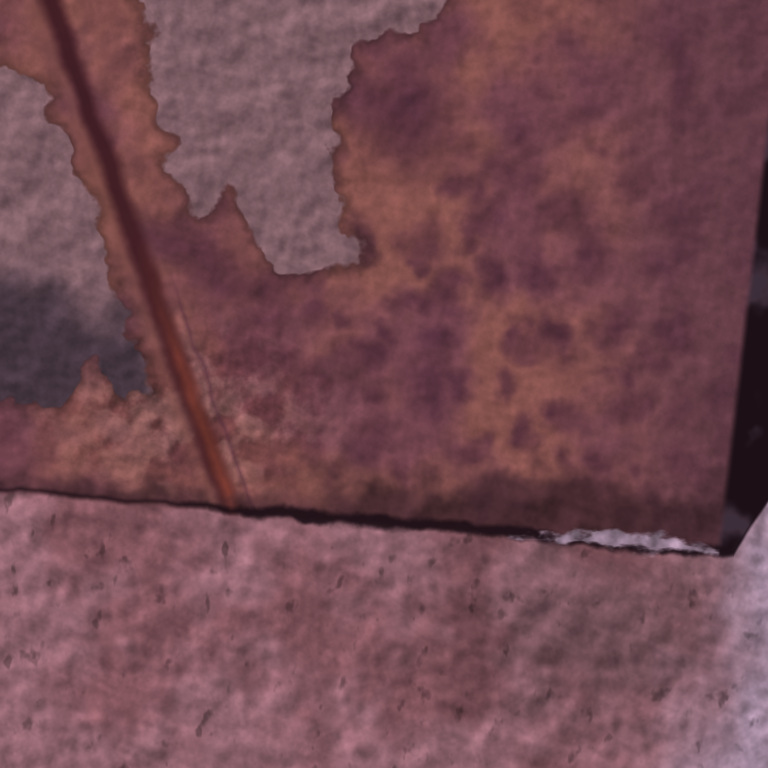
This texture is drawn by a WebGL 2 fragment shader. Its source:

```glsl
#version 300 es
precision highp float;

uniform vec2 u_resolution;
out vec4 fragColor;

const vec3 RUST = vec3(0.44, 0.26, 0.30);
const vec3 ORANGE = vec3(0.53, 0.325, 0.305);
const vec3 BLOTCH = vec3(0.30, 0.165, 0.225);
const vec3 PAINT = vec3(0.49, 0.365, 0.395);
const vec3 SOOT = vec3(0.27, 0.21, 0.25);
const vec3 STONE = vec3(0.56, 0.39, 0.43);
const vec3 LAVENDER = vec3(0.62, 0.52, 0.60);
const vec3 VOID = vec3(0.11, 0.06, 0.085);

float hash(vec2 p) {
    return fract(sin(dot(p, vec2(127.1, 311.7))) * 43758.5453);
}

float noise(vec2 p) {
    vec2 i = floor(p), f = fract(p);
    f = f * f * (3.0 - 2.0 * f);
    return mix(mix(hash(i), hash(i + vec2(1, 0)), f.x),
               mix(hash(i + vec2(0, 1)), hash(i + vec2(1, 1)), f.x), f.y);
}

float fbm(vec2 p) {
    float sum = 0.0, amp = 0.53;
    for (int i = 0; i < 4; i++) {
        sum += amp * noise(p);
        p = mat2(1.6, 1.2, -1.2, 1.6) * p + 7.3;
        amp *= 0.5;
    }
    return sum;
}

// Slope of the noise surface towards the light at upper left
float relief(vec2 p, float scale) {
    return fbm(p * scale) - fbm(p * scale + vec2(-0.25, 0.3));
}

// Soft round stains, one per jittered cell
float spots(vec2 p, float scale) {
    vec2 q = p * scale, cell = floor(q);
    float clear = 1.0;
    for (int y = -1; y <= 1; y++)
        for (int x = -1; x <= 1; x++) {
            vec2 c = cell + vec2(x, y);
            vec2 center = c + vec2(hash(c), hash(c + 19.7));
            float radius = mix(0.3, 0.85, hash(c + 41.3));
            clear *= 0.15 + 0.85 * smoothstep(radius * 0.1, radius, length(q - center));
        }
    return 1.0 - clear;
}

float taper(vec2 p, vec2 a, vec2 b, float ra, float rb) {
    vec2 ab = b - a;
    float h = clamp(dot(p - a, ab) / dot(ab, ab), 0.0, 1.0);
    return length(p - a - h * ab) - mix(ra, rb, h);
}

float inside(float d, float soft) {
    return 1.0 - smoothstep(-soft, soft, d);
}

float ribX(float y) { return 0.067 + 0.35 * (1.0 - y); }

float seamY(float x) {
    return 0.360 - 0.087 * x + 1.7 * max(x - 0.955, 0.0) + 0.01 * (fbm(vec2(x * 30.0, 3.0)) - 0.5);
}

float peelDistance(vec2 p) {
    float d = taper(p, vec2(0.32, 1.0), vec2(0.385, 0.70), 0.14, 0.05);
    d = min(d, taper(p, vec2(0.26, 0.93), vec2(0.268, 0.73), 0.075, 0.02));
    d = min(d, taper(p, vec2(0.39, 0.69), vec2(0.445, 0.675), 0.045, 0.018));
    d = min(d, taper(p, vec2(0.38, 1.0), vec2(0.575, 1.0), 0.09, 0.018));
    float left = max(p.x - ribX(p.y) + 0.042, p.y - 0.92 + p.x * 0.4);
    float hem = 0.475 + 0.055 * inside(abs(p.x - 0.125) - 0.018, 0.025);
    return min(d, max(left, hem - p.y));
}

vec3 rustPlate(vec2 p) {
    vec2 w = p + 0.06 * (vec2(fbm(p * 22.0), fbm(p * 22.0 + 31.0)) - 0.5);
    float warm = smoothstep(0.3, 0.65, fbm(p * 9.0 + 4.0));
    vec3 col = mix(RUST, ORANGE, warm * (1.0 - smoothstep(0.65, 1.0, p.x)));
    col = mix(col, vec3(0.36, 0.225, 0.265), 0.6 * smoothstep(0.72, 0.95, p.x));
    float zone = inside(length((p - vec2(0.61, 0.57)) * vec2(0.85, 1.0)) - 0.25, 0.13);
    float blotch = spots(w, 16.0) * (0.3 + 0.5 * zone) * (0.55 + 0.8 * fbm(p * 28.0));
    blotch = max(blotch, 0.85 * inside(length(w - vec2(0.52, 0.85)) - 0.06, 0.06));
    blotch = max(blotch, 0.7 * inside(taper(w, vec2(0.21, 0.69), vec2(0.34, 0.62), 0.03, 0.03), 0.035));
    blotch = max(blotch, 0.6 * inside(length((w - vec2(0.885, 0.90)) * vec2(1.8, 0.6)) - 0.04, 0.04));
    col = mix(col, BLOTCH, min(blotch, 0.9));
    // Paler, mottled foot of the rib
    float foot = inside(length((p - vec2(0.25, 0.46)) * vec2(0.6, 1.0)) - 0.09, 0.08);
    vec3 mottle = mix(vec3(0.33, 0.18, 0.20), vec3(0.55, 0.38, 0.38), smoothstep(0.35, 0.62, fbm(p * 34.0)));
    col = mix(col, mottle, foot * 0.65);
    return col * (1.0 + (0.3 + 0.45 * foot) * relief(p, 46.0)) * (0.88 + 0.24 * fbm(p * 60.0));
}

vec3 stoneLedge(vec2 p) {
    vec3 col = mix(STONE, vec3(0.47, 0.295, 0.32), 0.75 * smoothstep(0.35, 0.7, fbm(p * 10.0)));
    float shade = inside(length((p - vec2(0.78, 0.17)) * vec2(0.55, 1.0)) - 0.08, 0.13);
    col *= 1.0 - 0.27 * shade;
    float lit = smoothstep(-0.05, 0.1, p.x - 0.88 - 0.2 * p.y + 0.1 * (fbm(p * 14.0) - 0.5));
    col = mix(col, LAVENDER, lit);
    float pits = smoothstep(0.13, 0.3, -relief(p * vec2(1.2, 0.8) + 5.0, 30.0));
    return col * (1.0 + 0.75 * relief(p, 30.0)) * (1.0 - 0.3 * pits) * (0.9 + 0.2 * fbm(p * 75.0));
}

void main() {
    vec2 p = gl_FragCoord.xy / u_resolution;
    float soft = 1.5 / u_resolution.y;
    vec3 col = rustPlate(p);

    // Peeling paint with a dark, ragged rim
    float peel = peelDistance(p) + 0.075 * (fbm(p * 27.0) - 0.5);
    col *= 1.0 - 0.4 * inside(peel - 0.008, 0.022);
    float soot = inside(p.y - 0.64 + 0.3 * p.x + 0.09 * (fbm(p * 18.0) - 0.5), 0.05) * inside(p.x - 0.2, 0.03);
    vec3 paint = mix(PAINT, SOOT, soot) * (1.0 + 0.65 * relief(p, 36.0)) * (0.9 + 0.2 * fbm(p * 65.0));
    col = mix(col, paint, inside(peel, 0.003 + soft));

    // Slanted rib: dark groove, glowing rust crest, thin outer crease
    float rib = p.x - ribX(p.y) + 0.012 * (fbm(p * 25.0) - 0.5);
    col = mix(col, ORANGE * 0.9, 0.55 * inside(abs(rib + 0.02) - 0.01, 0.012));
    col = mix(col, vec3(0.23, 0.10, 0.13), 0.9 * inside(abs(rib) - 0.013, 0.01));
    float crest = inside(abs(rib - 0.004) - 0.008, 0.01) * inside(p.y - 0.6, 0.14);
    col = mix(col, vec3(0.50, 0.24, 0.19) * (0.7 + 0.6 * fbm(p * 30.0)), 0.75 * crest);
    col = mix(col, BLOTCH, 0.6 * inside(abs(rib - 0.03) - 0.002, 0.005) * inside(p.y - 0.62, 0.04));

    // Grime above the seam and the opening at the right
    float above = p.y - seamY(p.x);
    float grime = inside(above - 0.015 - 0.06 * smoothstep(0.2, 0.65, p.x) + 0.1 * (fbm(p * 20.0) - 0.5), 0.025);
    col = mix(col, vec3(0.235, 0.14, 0.165) * (1.0 + 1.1 * relief(p, 28.0)), 0.8 * grime);
    float gap = 0.938 + 0.117 * (p.y - 0.3) - p.x;
    vec3 hollow = mix(VOID, vec3(0.24, 0.18, 0.23), smoothstep(0.5, 0.75, fbm(p * 16.0)));
    col = mix(col, hollow, inside(gap, 0.004 + soft));

    // Lower ledge, broken black seam and pale chipped sliver
    col = mix(col, stoneLedge(p), inside(above, 0.003 + soft));
    float width = mix(0.001, 0.009, smoothstep(0.2, 0.35, p.x)) * inside(p.x - 0.95, 0.015);
    float crack = abs(above - 0.004) - width * (0.2 + 1.3 * fbm(p * 40.0));
    col = mix(col, VOID, 0.9 * inside(crack, 0.005));
    float chip = taper(p, vec2(0.66, 0.298), vec2(0.84, 0.295), 0.004, 0.014);
    chip = min(chip, taper(p, vec2(0.84, 0.295), vec2(0.935, 0.28), 0.014, 0.003));
    chip += 0.03 * (fbm(p * vec2(30.0, 55.0)) - 0.42);
    col = mix(col, LAVENDER * (0.88 + 1.2 * relief(p, 30.0)), inside(chip, 0.002 + soft));

    fragColor = vec4(clamp(col, 0.0, 1.0), 1.0);
}
```
